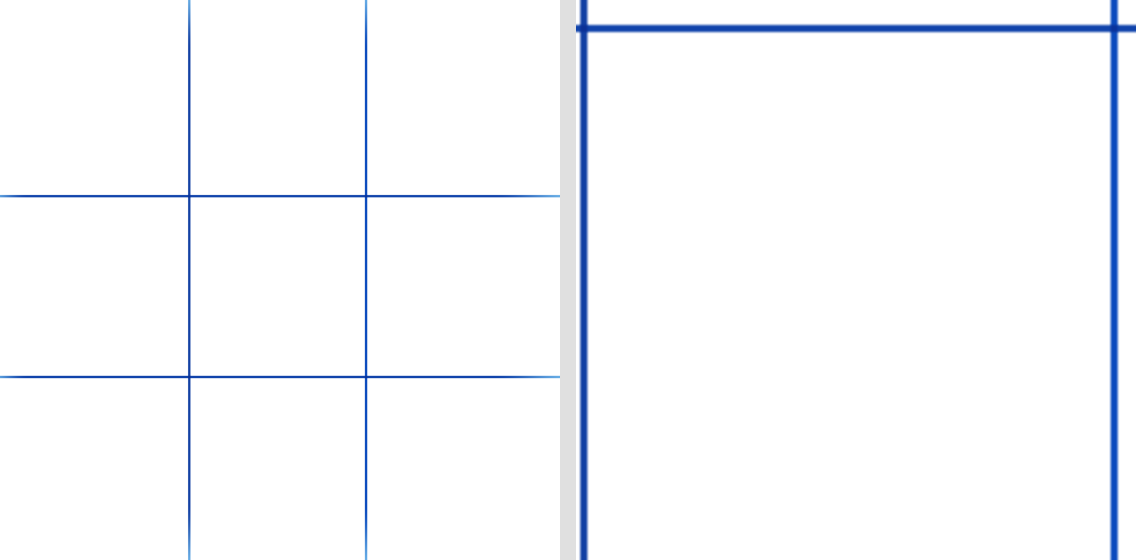
Left: the whole. Right: its middle third, enlarged.
A WebGL 2 fragment shader for this pattern:

```glsl
#version 300 es
precision highp float;
// Three by three grid of white cells ruled by thin blue lines that pale at the canvas edges.

uniform vec2 u_resolution;
out vec4 outColor;

const vec3 PAPER = vec3(1.0);
const vec3 DEEP_BLUE = vec3(0.07, 0.25, 0.64);
const vec3 BRIGHT_BLUE = vec3(0.04, 0.29, 0.74);
const vec3 PALE_BLUE = vec3(0.42, 0.70, 0.91);
const vec3 CROSSING_BLUE = vec3(0.04, 0.16, 0.55);

const vec2 FIRST_LINE = vec2(0.3380, 0.3268);
const vec2 LINE_SPACING = vec2(0.3157, 0.3229);
const float HALF_WIDTH = 0.0021;
const float SOFTNESS = 0.0013;

// Soft-edged coverage of a line at distance d from its centre.
float lineCoverage(float d, float halfWidth, float feather) {
    return 1.0 - smoothstep(halfWidth - feather, halfWidth + feather, abs(d));
}

// Zero at either end of a line, one along its middle.
float endFade(float t, float startLength, float endLength) {
    return smoothstep(-0.02, startLength, t) * smoothstep(-0.02, endLength, 1.0 - t);
}

// Ink colour along a line, paling toward both ends.
vec3 lineInk(vec3 ink, float t, float startLength, float endLength) {
    return mix(PALE_BLUE, ink, endFade(t, startLength, endLength));
}

void main() {
    vec2 uv = gl_FragCoord.xy / u_resolution;
    float pixel = 1.0 / min(u_resolution.x, u_resolution.y);
    float feather = max(SOFTNESS, 0.65 * pixel);

    vec3 color = PAPER;
    vec2 coverage = vec2(0.0);

    // Two rules in each direction divide the sheet into nine cells.
    for (int i = 0; i < 2; i++) {
        float index = float(i);
        vec2 offset = uv - FIRST_LINE - index * LINE_SPACING;
        float across = lineCoverage(offset.y, HALF_WIDTH, feather);
        float upright = lineCoverage(offset.x, HALF_WIDTH, feather);

        vec3 acrossInk = lineInk(mix(DEEP_BLUE, BRIGHT_BLUE, 0.3), uv.x, 0.05, 0.12);
        vec3 uprightInk = lineInk(mix(DEEP_BLUE, BRIGHT_BLUE, index), uv.y, 0.10, 0.09);
        color = mix(color, acrossInk, across);
        color = mix(color, uprightInk, upright);
        coverage = max(coverage, vec2(upright, across));
    }

    // Ink gathers slightly where the rules cross.
    color = mix(color, CROSSING_BLUE, 0.7 * coverage.x * coverage.y);
    outColor = vec4(color, 1.0);
}
```
